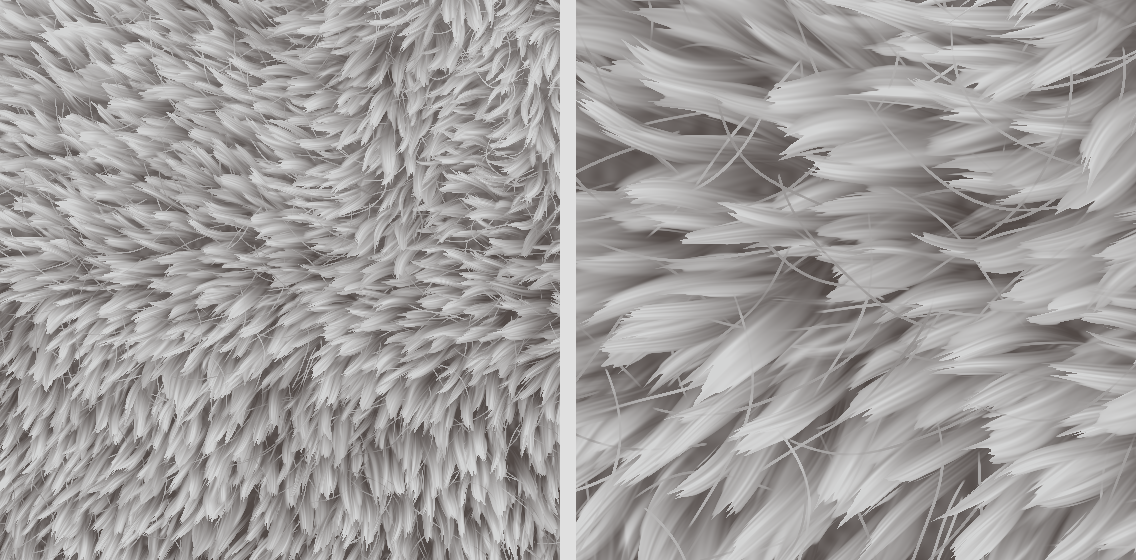
Left, the full canvas; right, a detail of the centre.
Write a Shadertoy shader that draws this texture.

```glsl
const vec3 ROOT_COLOR = vec3(0.32, 0.29, 0.28);
const vec3 TIP_COLOR = vec3(0.80, 0.80, 0.80);
const float CELL = 0.040;          // spacing of the tuft grid
const int REACH = 2;               // neighbour cells searched
const int TUFTS_PER_CELL = 3;      // one stray hair is added to each cell
const float TUFT_LENGTH = 0.155;
const float TUFT_HALF_WIDTH = 0.0105;
const float HAIR_HALF_WIDTH = 0.0006;
const float DEPTH_SHARPNESS = 17.0;
const float STRAND_CONTRAST = 0.34;
const float FIBRE_CONTRAST = 0.22;
const float HOLLOW_DEPTH = 0.34;
const float MEAN_LIGHT = 0.72;

float hash(vec2 p) {
    vec3 q = fract(p.xyx * 0.1031);
    q += dot(q, q.yzx + 33.33);
    return fract((q.x + q.y) * q.z);
}

float noise(vec2 p) {
    vec2 i = floor(p), f = fract(p);
    f = f * f * (3.0 - 2.0 * f);
    return mix(mix(hash(i), hash(i + vec2(1, 0)), f.x),
               mix(hash(i + vec2(0, 1)), hash(i + vec2(1, 1)), f.x), f.y);
}

// How tousled the pile is: strongest at the upper right
float tousle(vec2 p) {
    return smoothstep(0.42, 0.85, p.x) * smoothstep(0.38, 0.62, p.y);
}

// Combing direction in radians, pointing from root to tip
float combAngle(vec2 p) {
    float lower = 1.0 - smoothstep(-0.20, 0.22, p.y - 0.5 + 0.12 * p.x);
    float upperAngle = radians(mix(155.0, 232.0, tousle(p)));
    float lowerAngle = radians(mix(228.0, 268.0, p.x) + 30.0 * (0.25 - p.y));
    float sway = noise(p * 7.0 + 40.0) - 0.5;
    return mix(upperAngle, lowerAngle, lower) + sway * mix(0.7, 2.6, tousle(p));
}

// Adds one tuft or hair to the depth-weighted sum: x = light, y = weight
void addTuft(vec2 p, vec2 cell, float layer, inout vec2 sum) {
    vec2 seed = cell + 71.0 * layer + 200.0;
    vec2 center = (cell + vec2(hash(seed), hash(seed + 13.7))) * CELL;
    vec2 offset = p - center;
    if (dot(offset, offset) > 0.4 * TUFT_LENGTH * TUFT_LENGTH) return;
    float r1 = hash(seed + 29.3);
    float r2 = hash(seed + 47.9);
    float r3 = hash(seed + 83.1);
    float r4 = hash(seed + 111.3);
    bool stray = layer >= float(TUFTS_PER_CELL);
    float mess = tousle(center);
    float len = TUFT_LENGTH * mix(0.7, 1.05, r1) * mix(1.0, 0.85, mess);

    // Curved local frame: t runs from root to tip, x across the width
    float angle = combAngle(center) + (r4 - 0.5) * (stray ? 2.0 : 0.55);
    vec2 along = vec2(cos(angle), sin(angle));
    float u = dot(offset, along) / len;
    float t = u + 0.5;
    if (t < 0.0 || t > 1.0) return;
    float v = dot(offset, vec2(-along.y, along.x));
    float bend = (r3 - 0.5) * mix(0.13, 0.30, mess) * (stray ? 1.6 : 1.0);
    v += bend * u * u + 0.0025 * sin(7.0 * u + 40.0 * r1);

    float taper = mix(0.8, 1.1, smoothstep(0.0, 0.4, t)) * mix(1.0, 0.42, t * t);
    float halfWidth = TUFT_HALF_WIDTH * mix(0.6, 1.5, r4 * r4) * mix(1.1, 0.85, mess) * taper;
    if (stray) halfWidth = max(HAIR_HALF_WIDTH, 0.4 / iResolution.y);
    float x = v / halfWidth;
    if (abs(x) > 1.8) return;

    // Strands and fine fibres run along the tuft
    float id = floor(r1 * 300.0);
    float strand = noise(vec2(x * 2.0 + id, t * 1.7 + id));
    float fibre = noise(vec2(x * 6.0 + t * 2.0 + id + 31.0, t * 3.0));

    // Feathered sides and a frayed, fading tip
    float pixel = 1.0 / (iResolution.y * halfWidth);
    float side = 0.70 + 0.50 * (fibre - 0.2) * (0.5 + t);
    float soft = max(0.26, pixel);
    float cover = 1.0 - smoothstep(side - soft, side + soft, abs(x));
    float tip = 1.0 - 0.24 * strand - 0.10 * fibre - 0.06 * x * x;
    cover *= 1.0 - smoothstep(tip - 0.09, tip + 0.01, t);
    cover *= smoothstep(0.0, 0.15, t);

    float height = 0.85 * t + 0.65 * r2 - 0.18 * x * x + 0.20 * (strand - 0.5);
    float light = 0.02 + 0.92 * smoothstep(0.0, 0.78, t) - 0.15 * x * x;
    light += STRAND_CONTRAST * (strand - 0.5) + FIBRE_CONTRAST * (fibre - 0.5);
    light += 0.22 * (r2 - 0.6);
    if (stray) {
        height = 0.65 + 0.45 * r3;
        light = 0.55 + 0.3 * r2;
        cover = 0.45 * smoothstep(0.0, 0.3, t) * (1.0 - smoothstep(0.7, 1.0, t))
              * (1.0 - smoothstep(0.2, 1.6, abs(x)));
    }
    float weight = cover * exp(DEPTH_SHARPNESS * (height - 0.8));
    sum += vec2(light, 1.0) * weight;
}

void mainImage(out vec4 fragColor, in vec2 fragCoord) {
    vec2 p = fragCoord / iResolution.y;
    vec2 home = floor(p / CELL);

    // Dark underfur lies below everything
    float baseWeight = exp(DEPTH_SHARPNESS * -0.35);
    vec2 sum = vec2(0.08 + 0.25 * noise(p * 130.0), 1.0) * baseWeight;

    for (int j = -REACH; j <= REACH; j++)
        for (int i = -REACH; i <= REACH; i++)
            for (int k = 0; k <= TUFTS_PER_CELL; k++)
                addTuft(p, home + vec2(i, j), float(k), sum);

    // Broad hollows, and stronger contrast toward the bottom
    float light = sum.x / sum.y;
    light = MEAN_LIGHT + (light - MEAN_LIGHT) * mix(1.2, 0.88, p.y);
    float hollows = 0.6 * noise(p * 8.0 + 9.0) + 0.4 * noise(p * 19.0 + 3.0);
    light += HOLLOW_DEPTH * (hollows - 0.5) + 0.10 * (p.y - 0.5);
    light = clamp(light, 0.0, 1.06);
    fragColor = vec4(mix(ROOT_COLOR, TIP_COLOR, light), 1.0);
}
```
